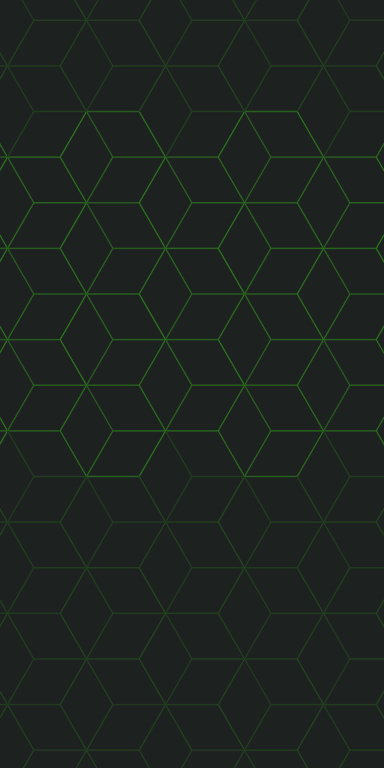
This pattern is drawn by a Shadertoy shader. Its source:

```glsl
const vec3 BACKGROUND = vec3(0.114, 0.128, 0.125);
const vec3 LINE_GREEN = vec3(0.170, 0.460, 0.118);
const float EDGE = 0.13718;               // rhombus side, in canvas widths
const vec2 ORIGIN = vec2(0.2253, 1.2344); // one six-way node, in canvas widths
const float ROW = 0.8660254;              // row height, in rhombus sides
const float SECTOR = 1.0471976;           // sixth of a turn

float hash(vec3 p) {
    p = fract(p * vec3(0.1031, 0.1030, 0.0973));
    p += dot(p, p.yzx + 33.33);
    return fract((p.x + p.y) * p.z);
}

// Offset from the nearest node of the triangular lattice
vec2 nodeOffset(vec2 p) {
    vec2 period = vec2(3.0, 2.0 * ROW);
    vec2 a = p - period * round(p / period);
    vec2 q = p - 0.5 * period;
    vec2 b = q - period * round(q / period);
    return dot(a, a) < dot(b, b) ? a : b;
}

// Antialiased stroke that keeps its weight when thinner than a pixel
float stroke(float dist, float width, float pixel) {
    return clamp((0.5 * (width + pixel) - dist) / pixel, 0.0, min(1.0, width / pixel));
}

// 1 for edges inside the lit band, whose ends follow whole rhombi
float litBand(float nodeRow, float endRow, bool rightSide) {
    float middle = abs(0.5 * (nodeRow + endRow));
    bool clipped = abs(endRow) > 3.9 && !rightSide;
    return middle < 4.1 && !clipped ? 1.0 : 0.0;
}

void mainImage(out vec4 fragColor, in vec2 fragCoord) {
    vec2 p = (fragCoord / iResolution.x - ORIGIN) / EDGE;
    float pixel = 1.0 / (iResolution.x * EDGE);

    // Nearest of the six spokes leaving the nearest node
    vec2 local = nodeOffset(p);
    vec2 node = round((p - local) / vec2(1.5, ROW));
    float spoke = mod(round(atan(local.y, local.x) / SECTOR), 6.0);
    vec2 dir = vec2(cos(spoke * SECTOR), sin(spoke * SECTOR));
    float dist = abs(local.x * dir.y - local.y * dir.x);

    // Edge brightness: band, direction and slight variation
    bool rightSide = mod(spoke, 2.0) < 0.5;
    bool level = abs(dir.y) < 0.1;
    float lit = litBand(node.y, node.y + dir.y / ROW, rightSide);
    float strength = mix(0.37, 0.85, lit);
    strength *= level ? 0.84 : (rightSide ? 1.12 : 0.95);
    strength *= mix(0.9, 1.1, hash(vec3(node + 40.0, spoke)));

    float width = level ? 0.028 : 0.0235;
    float ink = stroke(dist, width, pixel) * strength;
    fragColor = vec4(mix(BACKGROUND, LINE_GREEN, ink), 1.0);
}
```
